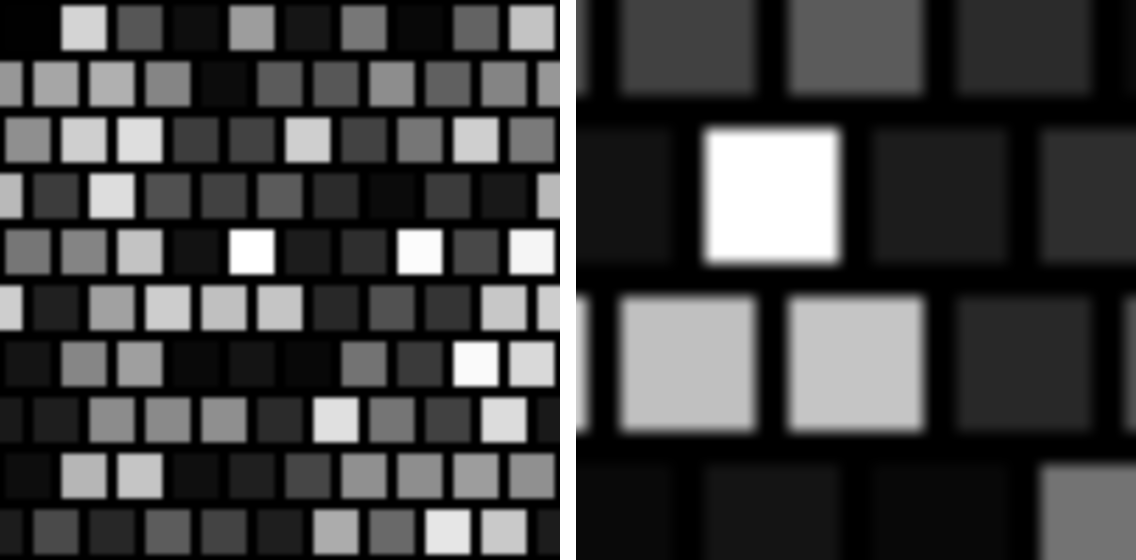
Left, the full canvas; right, a detail of the centre.
A WebGL 2 fragment shader for this pattern:

```glsl
#version 300 es
precision highp float;
// Running-bond grid of soft-edged square tiles on black, each a random grey.
// Alternate rows shift by half a cell; tile indices wrap, so the canvas
// repeats without a seam.

out vec4 fragColor;
uniform vec2 u_resolution;

const float REPEATS = 10.0;       // cells across and down (even, so rows wrap)
const float ROW_SHIFT = 0.5;      // shift of alternate rows, in cells
const float TILE_HALF = 0.4;      // half the tile width, in cells
const float EDGE_SOFTNESS = 0.065; // half the width of the blurred edge, in cells
const vec3 GAP_COLOR = vec3(0.0);
const vec3 DARKEST_TILE = vec3(0.0);
const vec3 LIGHTEST_TILE = vec3(1.0);
const uint SEED = 17u;            // chooses the arrangement of greys

// Integer hash of a tile index, returned in 0..1
float hashTile(vec2 tile) {
    uint h = uint(tile.x) + uint(tile.y) * uint(REPEATS) + SEED * 1013u;
    h = (h ^ (h >> 16)) * 0x7feb352du;
    h = (h ^ (h >> 15)) * 0x846ca68bu;
    h ^= h >> 16;
    return float(h & 0xffffu) / 65535.0;
}

// Coverage of a square centred in its cell, with blurred sides
float softSquare(vec2 local, float softness) {
    vec2 sideDistance = abs(local - 0.5) - TILE_HALF;
    vec2 inside = 1.0 - smoothstep(-softness, softness, sideDistance);
    return inside.x * inside.y;
}

void main() {
    vec2 grid = gl_FragCoord.xy / u_resolution * REPEATS;

    // Even rows, counted from the bottom, are shifted sideways
    float row = floor(grid.y);
    grid.x += ROW_SHIFT * (1.0 - mod(row, 2.0));

    // Wrapped index and position inside the cell
    vec2 tile = mod(floor(grid), REPEATS);
    vec2 local = fract(grid);

    // Keep the edge at least one pixel wide on small canvases
    float pixel = REPEATS / min(u_resolution.x, u_resolution.y);
    float coverage = softSquare(local, max(EDGE_SOFTNESS, pixel));

    vec3 tileColor = mix(DARKEST_TILE, LIGHTEST_TILE, hashTile(tile));
    fragColor = vec4(mix(GAP_COLOR, tileColor, coverage), 1.0);
}
```
